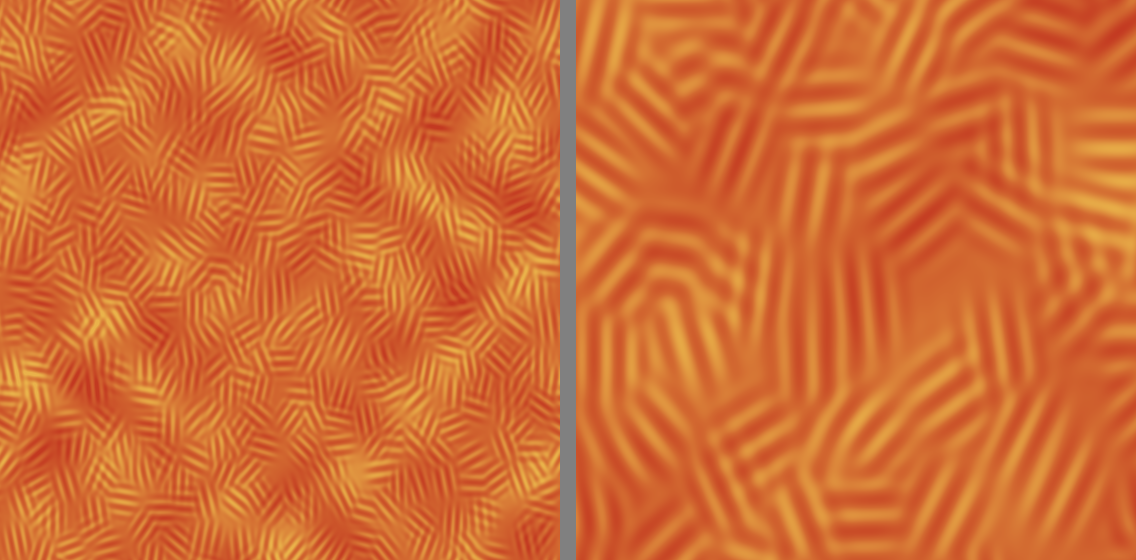
Left: the whole. Right: its middle third, enlarged.
Reproduce this texture procedurally as a WebGL 2 fragment shader.

```glsl
#version 300 es
precision highp float;

uniform vec2 u_resolution;
out vec4 fragColor;

const float TAU = 6.2831853;
const vec2 CELLS = vec2(22.0, 18.0);   // patches per tile, taller than wide
const float STRIPES_PER_CELL = 2.8;
const float STRIPE_VARIATION = 0.2;    // relative spread of stripe widths
const float JITTER = 1.0;
const float PATCH_FALLOFF = 6.5;       // higher gives smaller stripe spindles
const float FADE = 0.2;                // dims stripes where patches meet
const float STEEP_BIAS = 0.08;         // turns stripes towards the vertical
const float STRIPE_CONTRAST = 0.70;
const float SHADE_CONTRAST = 0.136;
const float WARP = 0.022;
const vec3 DARK_RED = vec3(0.765, 0.225, 0.130);
const vec3 ORANGE = vec3(0.825, 0.412, 0.190);
const vec3 GOLD = vec3(0.915, 0.700, 0.290);

// Whole wave counts per tile for the broad shading
const int WAVES = 6;
const vec2 WAVE_COUNT[WAVES] = vec2[](
    vec2(4, 3), vec2(-4, 3), vec2(5, 4), vec2(-3, 3), vec2(6, -5), vec2(3, 5));

vec3 hash3(vec2 cell) {
    vec3 h = fract(cell.xyx * vec3(0.1031, 0.1030, 0.0973));
    h += dot(h, h.yxz + 33.33);
    return fract((h.xxy + h.yzz) * h.zyx);
}

// Soft cellular noise: each cell carries stripes in its own direction
float stripePatches(vec2 uv) {
    vec2 p = uv * CELLS;
    vec2 base = floor(p);
    float sum = 0.0;
    float total = 0.0;
    for (int y = -2; y <= 2; y++) {
        for (int x = -2; x <= 2; x++) {
            vec2 cell = base + vec2(x, y);
            vec2 id = mod(cell, CELLS);
            vec2 center = cell + 0.5 + JITTER * (hash3(id + 7.0).xy - 0.5);
            vec3 rnd = hash3(id + 61.0);
            vec2 offset = p - center;
            float angle = 0.5 * TAU * rnd.x;
            angle -= STEEP_BIAS * sin(2.0 * angle);
            float across = dot(offset, vec2(cos(angle), sin(angle)));
            float stripes = STRIPES_PER_CELL * (1.0 + STRIPE_VARIATION * (rnd.z - 0.5));
            float weight = exp(-PATCH_FALLOFF * dot(offset, offset));
            sum += weight * sin(TAU * (stripes * across + rnd.y));
            total += weight;
        }
    }
    return sum / (total + FADE);
}

// Broad light and dark areas from warped, layered sines
float broadShade(vec2 uv) {
    vec2 q = uv + WARP * sin(TAU * (uv.yx * vec2(3.0, 2.0) + vec2(0.15, 0.6)));
    q += 0.5 * WARP * sin(TAU * (q.yx * vec2(5.0, 6.0) + vec2(0.7, 0.35)));
    float shade = 0.0;
    for (int i = 0; i < WAVES; i++) {
        float phase = 2.4 * float(i * i) + 0.8;
        shade += sin(TAU * dot(q, WAVE_COUNT[i]) + phase);
    }
    return shade;
}

void main() {
    vec2 uv = gl_FragCoord.xy / u_resolution;
    float tone = STRIPE_CONTRAST * stripePatches(uv)
               + SHADE_CONTRAST * broadShade(uv);

    // Three-stop gradient
    vec3 color = mix(ORANGE, DARK_RED, clamp(-tone, 0.0, 1.0));
    color = mix(color, GOLD, clamp(tone, 0.0, 1.0));
    fragColor = vec4(color, 1.0);
}
```
